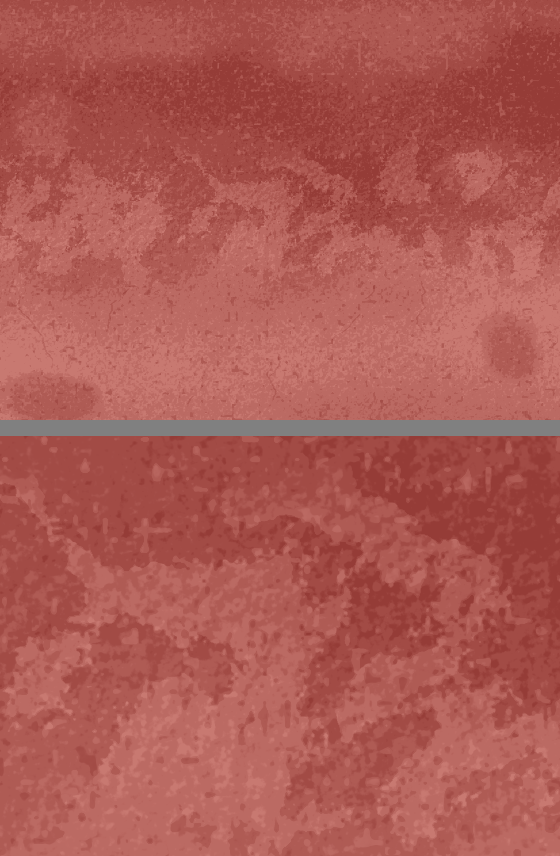
Top, the full canvas; bottom, a detail of the centre.
A WebGL 1 fragment shader for this texture:

```glsl
precision highp float;
// Weathered red plaster wall: soft horizontal bands from a dark upper belt to a
// pale base, with stains, crusty flaking, embossed grain, flecks and fine cracks.
// A single tone value is built from layered noise, then mapped to a red ramp.
uniform vec2 u_resolution;

#define DARK_RED vec3(0.585, 0.235, 0.215)
#define PALE_RED vec3(0.785, 0.475, 0.445)
#define BAND_WARP 0.24
#define STAIN_AMOUNT 0.42
#define FLAKE_AMOUNT 0.34
#define RELIEF_AMOUNT 0.75
#define GRAIN_AMOUNT 0.36
#define FLECK_AMOUNT 0.34
#define CRACK_WIDTH 0.0034
#define CRACK_DEPTH 0.26
#define TONE_STEPS 4.0

float hash(vec2 p) {
  vec3 q = fract(vec3(p.xyx) * 0.1031);
  q += dot(q, q.yzx + 33.33);
  return fract((q.x + q.y) * q.z);
}

float noise(vec2 p) {
  vec2 cell = floor(p);
  vec2 f = fract(p);
  f = f * f * (3.0 - 2.0 * f);
  float low = mix(hash(cell), hash(cell + vec2(1.0, 0.0)), f.x);
  float high = mix(hash(cell + vec2(0.0, 1.0)), hash(cell + vec2(1.0, 1.0)), f.x);
  return mix(low, high, f.y);
}

float fbm(vec2 p) {
  float sum = 0.0;
  float amp = 0.5;
  for (int i = 0; i < 5; i++) {
    sum += amp * noise(p);
    p = mat2(0.8, 0.6, -0.6, 0.8) * p * 2.03 + 17.3;
    amp *= 0.5;
  }
  return sum / 0.96875;
}

// Soft ragged patch around a centre
float stain(vec2 p, vec2 centre, vec2 radius, float ragged) {
  float d = length((p - centre) / radius) + ragged;
  return 1.0 - smoothstep(0.65, 1.2, d);
}

// Large bands from the floor (y = 0) to the top (y = 1)
float bands(float y, float warpedY) {
  float tone = 0.06 + 0.86 * (1.0 - smoothstep(0.15, 0.76, warpedY));
  tone += 0.33 * smoothstep(0.82, 0.93, warpedY);
  tone -= 0.12 * smoothstep(0.96, 1.0, y);
  return tone - 0.14 * (1.0 - smoothstep(0.0, 0.13, y));
}

// Thin wandering cracks, one per column of the wall
float cracks(vec2 p, float aspect) {
  float total = 0.0;
  for (int i = 0; i < 7; i++) {
    float id = float(i);
    float startY = mix(0.08, 0.32, hash(vec2(id, 4.7)));
    if (i == 6) startY = 0.89;
    float dy = p.y - startY;
    float slope = (hash(vec2(id, 9.1)) - 0.4) * 0.9;
    float x = aspect * (id + 0.4) / 7.0 + slope * dy;
    x += (fbm(vec2(p.y * 11.0, id * 7.0)) - 0.5) * 0.12;
    float reach = mix(0.05, 0.12, hash(vec2(id, 2.3)));
    float fade = 1.0 - smoothstep(reach * 0.6, reach, abs(dy));
    float line = 1.0 - smoothstep(CRACK_WIDTH * 0.3, CRACK_WIDTH, abs(p.x - x));
    total = max(total, line * fade);
  }
  return total * smoothstep(0.2, 0.5, noise(p * 45.0));
}

void main() {
  vec2 p = gl_FragCoord.xy / u_resolution.y;
  float aspect = u_resolution.x / u_resolution.y;
  float cloud = fbm(p * vec2(2.3, 3.2) + 3.0) - 0.5;
  float mottling = fbm(p * 8.0 + 21.0) - 0.5;

  // Bands and broad discolouration
  float tone = bands(p.y, p.y + cloud * BAND_WARP + mottling * 0.07);
  tone += (fbm(p * 3.6 + 40.0) - 0.5) * STAIN_AMOUNT;
  float ragged = mottling * 1.1;
  tone -= 0.36 * stain(p, vec2(aspect * 0.92, 0.17), vec2(0.07, 0.09), ragged);
  tone -= 0.36 * stain(p, vec2(aspect * 0.1, 0.05), vec2(0.12, 0.07), ragged);
  tone += 0.22 * stain(p, vec2(aspect * 0.08, 0.72), vec2(0.08, 0.08), ragged);
  tone += 0.24 * stain(p, vec2(aspect * 0.92, 0.57), vec2(0.17, 0.09), ragged);

  // Flaking crust with pale broken rims through the middle
  float grain = 0.5 * (noise(p * 165.0) + noise(p * 310.0 + 9.0));
  float crust = fbm(p * 15.0 + mottling * 2.0) + (grain - 0.5) * 0.12;
  float edgeY = p.y + mottling * 0.12;
  float middle = smoothstep(0.26, 0.42, edgeY) * (1.0 - smoothstep(0.6, 0.67, edgeY));
  float flake = smoothstep(0.5, 0.58, crust);
  float rim = 1.0 - smoothstep(0.0, 0.035, abs(crust - 0.54));
  tone += middle * ((flake - 0.4) * FLAKE_AMOUNT + rim * grain * 0.3);

  // Embossed plaster lit from the upper left
  vec2 lightStep = vec2(-0.0025, 0.0025);
  float relief = fbm(p * 75.0) - fbm((p + lightStep) * 75.0);
  tone += relief * RELIEF_AMOUNT * mix(0.45, 1.0, middle);
  tone += (grain - 0.5) * GRAIN_AMOUNT;

  // Pale flecks on dark plaster, dark pits on pale plaster
  float paleFleck = smoothstep(0.76, 0.9, noise(p * 125.0 + 50.0));
  float darkPit = smoothstep(0.78, 0.92, noise(p * 110.0 + 80.0));
  float paleness = smoothstep(0.2, 0.8, tone);
  tone += FLECK_AMOUNT * (paleFleck * (1.0 - paleness) - darkPit * paleness);
  tone -= CRACK_DEPTH * cracks(p, aspect);

  // Softly stepped colour ramp
  float level = clamp(tone, 0.0, 1.0) * TONE_STEPS;
  float stepped = (floor(level) + smoothstep(0.2, 0.8, fract(level))) / TONE_STEPS;
  gl_FragColor = vec4(mix(DARK_RED, PALE_RED, stepped), 1.0);
}
```
